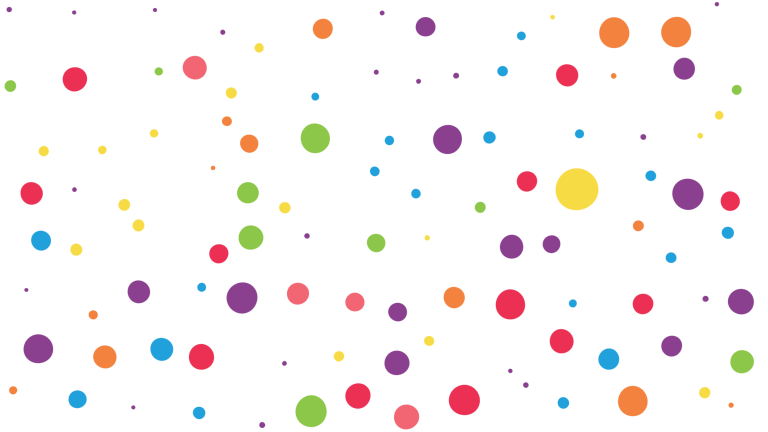
Give the GLSL for this pattern, as a Shadertoy shader.

```glsl
const float ROWS = 8.0;
const float WIDE_ROW = 14.0;      // columns in even rows; odd rows have one less
const float DOTS = 108.0;         // ROWS / 2 * (2 * WIDE_ROW - 1)
const float GAP = 0.003;          // least distance from dot to cell border
const float WOBBLE = 0.02;        // deviation from a perfect circle
const float GIANT_RADIUS = 0.049; // radii are in canvas heights
const float GOLDEN = 0.618034;

// Size classes: tiny, small, medium, large
const vec4 CLASS_START = vec4(0.0, 25.0, 61.0, 96.0);
const vec4 CLASS_END = vec4(25.0, 61.0, 96.0, 108.0);
const vec4 RADIUS_MIN = vec4(0.0045, 0.0090, 0.0205, 0.0335);
const vec4 RADIUS_MAX = vec4(0.0070, 0.0145, 0.0300, 0.0370);

const vec3 PAPER = vec3(1.0);
const int RED = 0, PINK = 1, ORANGE = 2, YELLOW = 3, GREEN = 4, BLUE = 5, PURPLE = 6;
const vec3 PALETTE[7] = vec3[7](
    vec3(0.92, 0.19, 0.33), vec3(0.95, 0.40, 0.45), vec3(0.95, 0.51, 0.24),
    vec3(0.97, 0.86, 0.27), vec3(0.55, 0.78, 0.29), vec3(0.13, 0.63, 0.86),
    vec3(0.54, 0.25, 0.56));

// Eight equally likely colours for each size class
const int CLASS_COLOURS[32] = int[32](
    PURPLE, PURPLE, YELLOW, PURPLE, PURPLE, ORANGE, PURPLE, PURPLE,
    BLUE, YELLOW, GREEN, BLUE, YELLOW, ORANGE, BLUE, YELLOW,
    RED, PURPLE, BLUE, RED, GREEN, PURPLE, PINK, ORANGE,
    ORANGE, RED, PURPLE, ORANGE, GREEN, RED, ORANGE, PURPLE);

vec2 hash2(float n) {
    vec2 p = fract(vec2(n) * vec2(0.1031, 0.1173) + vec2(0.37, 0.71));
    p += dot(p, p.yx + 19.19);
    return fract((p.xx + p.yx) * p.yy * vec2(7.31, 11.73));
}

// Quadratic permutation: every size rank occurs exactly once
float sizeRank(float index) {
    return mod(index * (6.0 * index + 29.0) + 27.0, DOTS);
}

int sizeClass(float rank) {
    return int(dot(step(CLASS_START, vec4(rank)), vec4(1.0))) - 1;
}

float dotRadius(float rank, int group) {
    if (rank > DOTS - 1.5) return GIANT_RADIUS;
    float t = (rank - CLASS_START[group]) / (CLASS_END[group] - CLASS_START[group]);
    return mix(RADIUS_MIN[group], RADIUS_MAX[group], t);
}

vec3 dotColour(float rank, int group) {
    if (rank > DOTS - 1.5) return PALETTE[YELLOW];
    int slot = int(fract(rank * GOLDEN) * 8.0);
    return PALETTE[CLASS_COLOURS[group * 8 + slot]];
}

void mainImage(out vec4 fragColor, in vec2 fragCoord) {
    vec2 uv = fragCoord / iResolution.xy;
    float aspect = iResolution.x / iResolution.y;

    // Cell of this point; the column count alternates to break up the grid
    float row = clamp(floor(uv.y * ROWS), 0.0, ROWS - 1.0);
    float odd = mod(row, 2.0);
    vec2 cells = vec2(WIDE_ROW - odd, ROWS);
    vec2 cell = floor(uv * cells);
    vec2 cellSize = vec2(aspect, 1.0) / cells;
    float index = floor(row / 2.0) * (2.0 * WIDE_ROW - 1.0) + odd * WIDE_ROW + cell.x;

    // One dot, moved freely as far as it stays inside its cell
    float rank = sizeRank(index);
    int group = sizeClass(rank);
    float radius = dotRadius(rank, group);
    vec2 room = max(0.5 * cellSize - radius * (1.0 + WOBBLE) - GAP, 0.0);
    vec2 centre = (cell + 0.5) * cellSize + room * (2.0 * hash2(index) - 1.0);

    // Slightly uneven outline with a smooth edge
    vec2 p = uv * vec2(aspect, 1.0) - centre;
    float angle = atan(p.y, p.x + 1e-6);
    float wave = 0.6 * sin(2.0 * angle + index) + 0.4 * sin(3.0 * angle + 2.0 * index);
    float dist = length(p) - radius * (1.0 + WOBBLE * wave);
    float edge = 0.75 / iResolution.y;
    float cover = 1.0 - smoothstep(-edge, edge, dist);

    fragColor = vec4(mix(PAPER, dotColour(rank, group), cover), 1.0);
}
```
